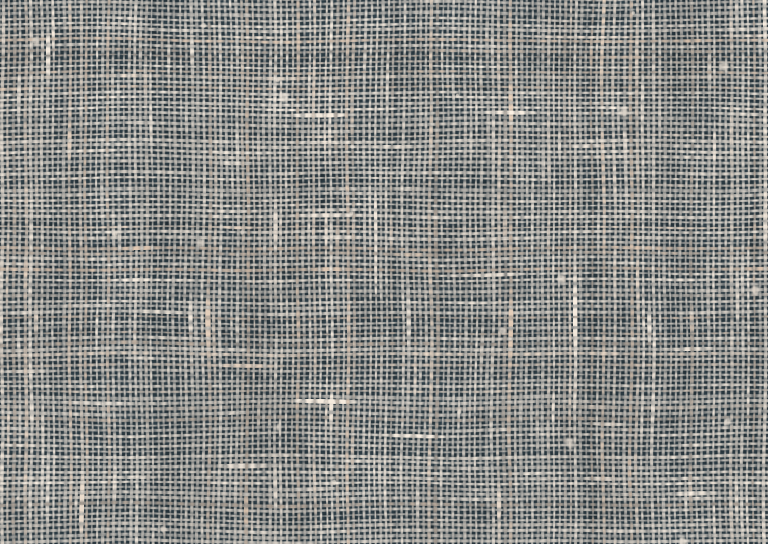
A Shadertoy shader for this texture:

```glsl
// Open plain-weave linen: pale, uneven threads over a dark blue-grey backing.
// Two sets of threads cross over and under in checkerboard order; gradient
// noise bends them and adds slubs, and a jittered grid scatters small knots.

const vec2  THREADS     = vec2(138.0, 102.0);  // threads across and down
const float HALF_WIDTH  = 0.235;               // in units of thread spacing
const float WIDTH_VARY  = 0.065;
const float SLUB_WIDTH  = 0.15;
const float BEND        = 0.55;
const float JITTER      = 0.16;
const float KNOT_GRID   = 12.0;                // knot cell, in threads
const float KNOT_CHANCE = 0.20;
const float PI          = 3.14159;

const vec3 BACKING = vec3(0.155, 0.210, 0.240);
const vec3 SHADED  = vec3(0.400, 0.425, 0.435);
const vec3 CREAM   = vec3(0.900, 0.865, 0.820);
const vec3 TAN     = vec3(0.760, 0.640, 0.540);

// Integer hash of a lattice point, two values in 0..1
vec2 hash2(vec2 p) {
    uvec2 q = uvec2(ivec2(floor(p)));
    q = q * 1664525u + 1013904223u;
    q.x += q.y * 1664525u;
    q.y += q.x * 1664525u;
    q ^= q >> 16u;
    q.x += q.y * 1664525u;
    q.y += q.x * 1664525u;
    q ^= q >> 16u;
    return vec2(q & 65535u) / 65535.0;
}

float gradDot(vec2 cell, vec2 offset) {
    float angle = 2.0 * PI * hash2(cell).x;
    return dot(vec2(cos(angle), sin(angle)), offset);
}

// Gradient noise, roughly -1..1
float noise(vec2 p) {
    vec2 i = floor(p), f = p - i;
    vec2 u = f * f * f * (f * (f * 6.0 - 15.0) + 10.0);
    vec2 e = vec2(1.0, 0.0);
    float low  = mix(gradDot(i, f), gradDot(i + e.xy, f - e.xy), u.x);
    float high = mix(gradDot(i + e.yx, f - e.yx), gradDot(i + e.xx, f - e.xx), u.x);
    return 1.4 * mix(low, high, u.y);
}

// One set of parallel threads: colour and coverage; side is +1 or -1
vec4 threadSet(float across, float along, float side, float pixel) {
    float id = floor(across);
    float seed = 40.0 + 23.0 * side;
    vec2 rnd = hash2(vec2(id, seed));
    vec2 tint = hash2(vec2(id, seed + 7.0));

    // Slow changes along the yarn, and occasional thick slubs
    float drift = noise(vec2(along * 0.11, id * 7.31 + seed));
    float slub = smoothstep(0.42, 0.85, noise(vec2(along * 0.06, id * 5.17 - seed)));
    float fuzz = noise(vec2(along * 1.3, across * 1.7 + seed));

    float shift = JITTER * (rnd.x - 0.5) + 0.07 * drift;
    float halfWidth = HALF_WIDTH + WIDTH_VARY * (2.0 * rnd.y - 1.0 + drift)
                    + SLUB_WIDTH * slub + 0.03 * fuzz;
    float edge = 0.5 * pixel + 0.06;
    float dist = abs(across - id - 0.5 + shift);
    float cover = 1.0 - smoothstep(halfWidth - edge, halfWidth + edge, dist);

    // Raised parts catch the light; parts that dip under are shaded
    float parity = 1.0 - 2.0 * mod(id, 2.0);
    float height = side * parity * cos(PI * (along - 0.5));
    float light = 0.47 + 0.29 * height + 0.36 * (tint.x - 0.5)
                + 0.22 * drift + 0.16 * fuzz + 0.45 * slub;
    vec3 yarn = mix(CREAM, TAN, 0.55 * smoothstep(0.6, 1.0, tint.y));
    return vec4(mix(SHADED, yarn, clamp(light, -0.2, 1.1)), cover);
}

// Small pale knots, one at most in each cell of a jittered grid
float knots(vec2 p) {
    float amount = 0.0;
    vec2 home = floor(p / KNOT_GRID);
    for (int y = -1; y <= 1; y++)
    for (int x = -1; x <= 1; x++) {
        vec2 cell = home + vec2(x, y);
        vec2 pick = hash2(cell + 211.0);
        vec2 d = p - (cell + hash2(cell + 97.0)) * KNOT_GRID;
        float radius = mix(0.4, 1.1, pick.y) * (1.0 + 0.35 * noise(p * 0.9));
        float spot = 1.0 - smoothstep(0.35 * radius, radius, length(d * vec2(1.0, 0.8)));
        amount = max(amount, spot * step(pick.x, KNOT_CHANCE));
    }
    return amount;
}

void mainImage(out vec4 fragColor, in vec2 fragCoord) {
    vec2 p = fragCoord / iResolution.xy * THREADS;
    vec2 pixel = THREADS / iResolution.xy;

    // Gentle bending of the cloth
    vec2 q = p + BEND * vec2(noise(p * vec2(0.06, 0.035)),
                             noise(p * vec2(0.035, 0.06) + 31.7));

    vec4 warp = threadSet(q.x, q.y, 1.0, pixel.x);
    vec4 weft = threadSet(q.y, q.x, -1.0, pixel.y);
    vec3 base = BACKING * (1.0 + 0.22 * noise(p * 0.8 + 5.3));

    // Checkerboard choice of which thread lies on top
    vec2 wave = cos(PI * (q - 0.5));
    float warpOnTop = smoothstep(-0.25, 0.25, wave.x * wave.y);
    vec3 weftTop = mix(mix(base, warp.rgb, warp.a), weft.rgb, weft.a);
    vec3 warpTop = mix(mix(base, weft.rgb, weft.a), warp.rgb, warp.a);
    vec3 color = mix(weftTop, warpTop, warpOnTop);

    // Knots and broad uneven tone
    color = mix(color, CREAM, 0.75 * knots(q));
    color *= 1.0 + 0.07 * noise(p * vec2(0.07, 0.025) + 13.1) + 0.04 * noise(p * 0.19);
    fragColor = vec4(clamp(color, 0.0, 1.0), 1.0);
}
```
